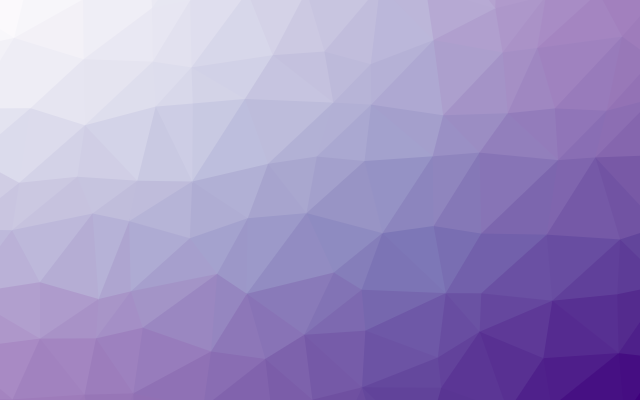
A Shadertoy shader for this background:

```glsl
// Low-poly mosaic: a jittered grid of vertices is split into flat triangles.
// Each triangle takes one colour at its centroid, an even perceptual blend of
// a white-to-violet ramp read left to right and the same ramp read top down.

const float CELL = 0.1458;                      // grid step, in canvas heights
const vec2 GRID_ORIGIN = vec2(0.067, -0.004);   // first vertex, in canvas heights
const float JITTER = 0.54;                      // width of vertex scatter, in cells
const float DIAGONAL_BIAS = 0.2;                // above 0 favours rising diagonals
const vec2 SEED = vec2(17.3, 41.7);

const int STOPS = 9;
const vec3 RAMP[STOPS] = vec3[STOPS](
    vec3(0.988, 0.984, 0.992), vec3(0.937, 0.929, 0.961), vec3(0.855, 0.855, 0.922),
    vec3(0.737, 0.741, 0.863), vec3(0.620, 0.604, 0.784), vec3(0.502, 0.490, 0.729),
    vec3(0.416, 0.318, 0.639), vec3(0.329, 0.153, 0.561), vec3(0.247, 0.000, 0.490));

// Linear RGB to XYZ relative to white
const mat3 RGB_TO_XYZ = mat3(
    0.4339, 0.2126, 0.0177,
    0.3762, 0.7152, 0.1095,
    0.1899, 0.0722, 0.8728);

// Cube-root XYZ: blends here equal blends in Lab
vec3 toPerceptual(vec3 srgb) {
    vec3 linear = mix(srgb / 12.92, pow((srgb + 0.055) / 1.055, vec3(2.4)),
                      step(0.04045, srgb));
    return pow(RGB_TO_XYZ * linear, vec3(1.0 / 3.0));
}

vec3 fromPerceptual(vec3 c) {
    vec3 linear = clamp(inverse(RGB_TO_XYZ) * (c * c * c), 0.0, 1.0);
    return mix(linear * 12.92, 1.055 * pow(linear, vec3(1.0 / 2.4)) - 0.055,
               step(0.0031308, linear));
}

vec3 ramp(float t) {
    float s = clamp(t, 0.0, 1.0) * float(STOPS - 1);
    int i = min(int(s), STOPS - 2);
    return mix(toPerceptual(RAMP[i]), toPerceptual(RAMP[i + 1]), s - float(i));
}

vec2 hash2(vec2 p) {
    vec3 q = fract(vec3(p.xyx) * vec3(0.1031, 0.1030, 0.0973));
    q += dot(q, q.yzx + 33.33);
    return fract((q.xx + q.yz) * q.zy);
}

vec2 gridVertex(vec2 id) {
    return id + JITTER * (hash2(id + SEED) - 0.5);
}

float cross2(vec2 a, vec2 b) {
    return a.x * b.y - a.y * b.x;
}

// Distance to the line a-b, positive on its left
float leftOf(vec2 p, vec2 a, vec2 b) {
    return cross2(normalize(b - a), p - a);
}

// Adds a counter-clockwise triangle as weighted colour, with weight in w
void addTriangle(inout vec4 sum, vec2 p, vec2 a, vec2 b, vec2 c, float pixel) {
    float inside = min(leftOf(p, a, b), min(leftOf(p, b, c), leftOf(p, c, a)));
    float weight = clamp(inside / pixel + 0.5, 0.0, 1.0);
    if (weight <= 0.0) return;
    vec2 centre = (a + b + c) / 3.0 * CELL + GRID_ORIGIN;
    float aspect = iResolution.x / iResolution.y;
    vec3 blend = 0.5 * (ramp(centre.x / aspect) + ramp(1.0 - centre.y));
    sum += vec4(fromPerceptual(blend), 1.0) * weight;
}

// True when the falling diagonal b-d gives the better-shaped pair of triangles
bool splitsFalling(vec2 a, vec2 b, vec2 c, vec2 d) {
    float angleSum = cross2(b - a, d - a) * dot(d - c, b - c)
                   + dot(b - a, d - a) * cross2(d - c, b - c);
    return angleSum > DIAGONAL_BIAS;
}

void mainImage(out vec4 fragColor, in vec2 fragCoord) {
    vec2 p = (fragCoord / iResolution.y - GRID_ORIGIN) / CELL;
    float pixel = 1.0 / (iResolution.y * CELL);
    vec4 sum = vec4(0.0);

    // Jitter can push a quad across its cell border, so visit the neighbours
    for (int y = -1; y <= 1; y++) {
        for (int x = -1; x <= 1; x++) {
            vec2 id = floor(p) + vec2(x, y);
            vec2 a = gridVertex(id);
            vec2 b = gridVertex(id + vec2(1.0, 0.0));
            vec2 c = gridVertex(id + vec2(1.0, 1.0));
            vec2 d = gridVertex(id + vec2(0.0, 1.0));
            if (splitsFalling(a, b, c, d)) {
                addTriangle(sum, p, a, b, d, pixel);
                addTriangle(sum, p, b, c, d, pixel);
            } else {
                addTriangle(sum, p, a, b, c, pixel);
                addTriangle(sum, p, a, c, d, pixel);
            }
        }
    }
    fragColor = vec4(sum.rgb / max(sum.w, 0.001), 1.0);
}
```
